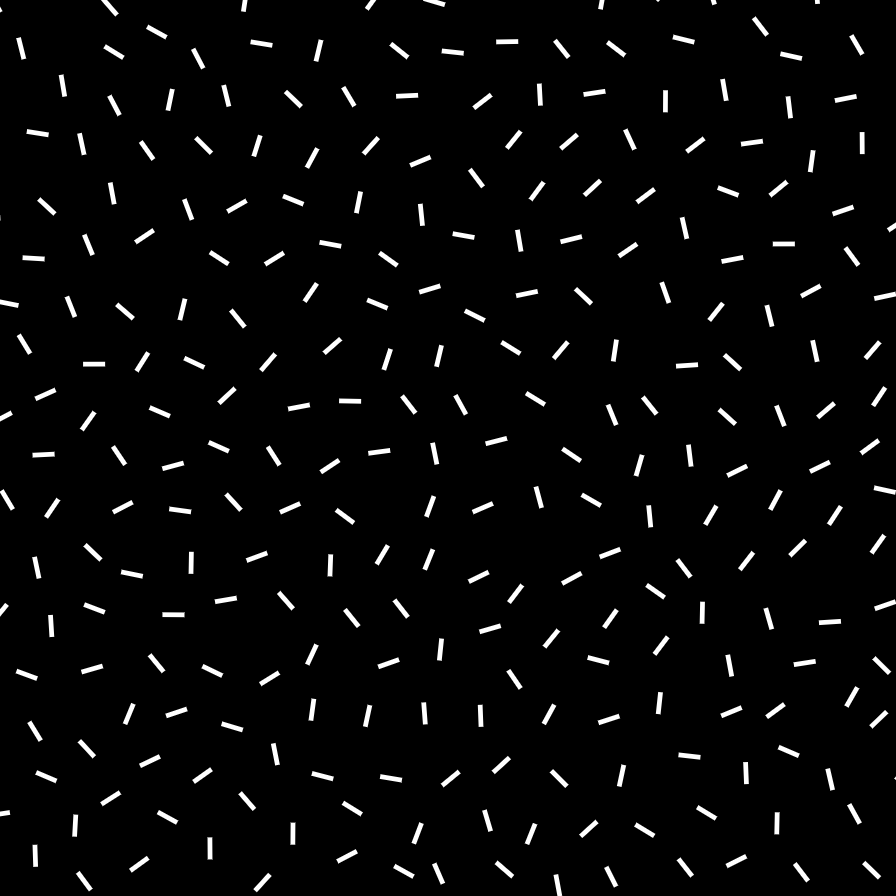
Write a Shadertoy shader that draws this pattern.

```glsl
// Evenly scattered short white dashes at random angles on black.

#define SPACING      0.0664   // mean distance between dashes, canvas units
#define ROW_HEIGHT   0.866    // row distance, in spacings
#define JITTER       0.85     // random shift of each seed, in spacings
#define CLEARANCE    0.97     // distance the seeds try to keep, in spacings
#define DASH_LENGTH  0.0246
#define DASH_WIDTH   0.0053
#define DASH_COLOR   vec3(1.0)
#define GROUND_COLOR vec3(0.0)

const float PI = 3.14159;

vec2 hash22(vec2 p) {
    vec3 q = fract(p.xyx * vec3(0.1031, 0.1030, 0.0973));
    q += dot(q, q.yzx + 33.33);
    return fract((q.xx + q.yz) * q.zy);
}

// Staggered cells: every second row is shifted by half a cell.
float rowShift(float row) {
    return 0.5 * mod(row, 2.0);
}

vec2 cellCenter(vec2 cell) {
    return vec2(cell.x + 0.5 + rowShift(cell.y), (cell.y + 0.5) * ROW_HEIGHT);
}

// Cell that lies "step" columns and rows away from the one containing p.
vec2 cellNear(vec2 p, vec2 step) {
    float row = floor(p.y / ROW_HEIGHT) + step.y;
    return vec2(floor(p.x - rowShift(row)) + step.x, row);
}

vec2 seedPoint(vec2 cell) {
    return cellCenter(cell) + JITTER * (hash22(cell + 17.0) - 0.5);
}

// Shift that moves a away from b when they are too close.
vec2 repel(vec2 a, vec2 b) {
    vec2 away = a - b;
    float gap = length(away);
    return away / max(gap, 0.001) * 0.5 * max(CLEARANCE - gap, 0.0);
}

// Two rounds of repulsion even out the spacing.
vec2 spreadOnce(vec2 cell) {
    vec2 center = cellCenter(cell), p = seedPoint(cell), shift = vec2(0.0);
    for (int j = -1; j <= 1; j++)
    for (int i = -1; i <= 1; i++) {
        vec2 other = cellNear(center, vec2(i, j));
        if (other != cell) shift += repel(p, seedPoint(other));
    }
    return p + shift;
}

vec2 spreadTwice(vec2 cell) {
    vec2 center = cellCenter(cell), p = spreadOnce(cell), shift = vec2(0.0);
    for (int j = -1; j <= 1; j++)
    for (int i = -1; i <= 1; i++) {
        vec2 other = cellNear(center, vec2(i, j));
        if (other != cell) shift += repel(p, spreadOnce(other));
    }
    return p + shift;
}

float boxDistance(vec2 p, vec2 halfSize) {
    vec2 d = abs(p) - halfSize;
    return length(max(d, 0.0)) + min(max(d.x, d.y), 0.0);
}

void mainImage(out vec4 fragColor, in vec2 fragCoord) {
    float canvas = min(iResolution.x, iResolution.y);
    vec2 p = fragCoord / canvas / SPACING;

    // Nearest dash among the surrounding cells
    float dist = 1.0;
    for (int j = -1; j <= 1; j++)
    for (int i = -1; i <= 1; i++) {
        vec2 cell = cellNear(p, vec2(i, j));
        vec2 local = (p - spreadTwice(cell)) * SPACING;
        float angle = PI * hash22(cell + 71.0).x;
        vec2 dir = vec2(cos(angle), sin(angle));
        vec2 along = vec2(dot(local, dir), dot(local, vec2(-dir.y, dir.x)));
        dist = min(dist, boxDistance(along, 0.5 * vec2(DASH_LENGTH, DASH_WIDTH)));
    }

    // One-pixel edge
    float coverage = clamp(0.5 - dist * canvas, 0.0, 1.0);
    fragColor = vec4(mix(GROUND_COLOR, DASH_COLOR, coverage), 1.0);
}
```
